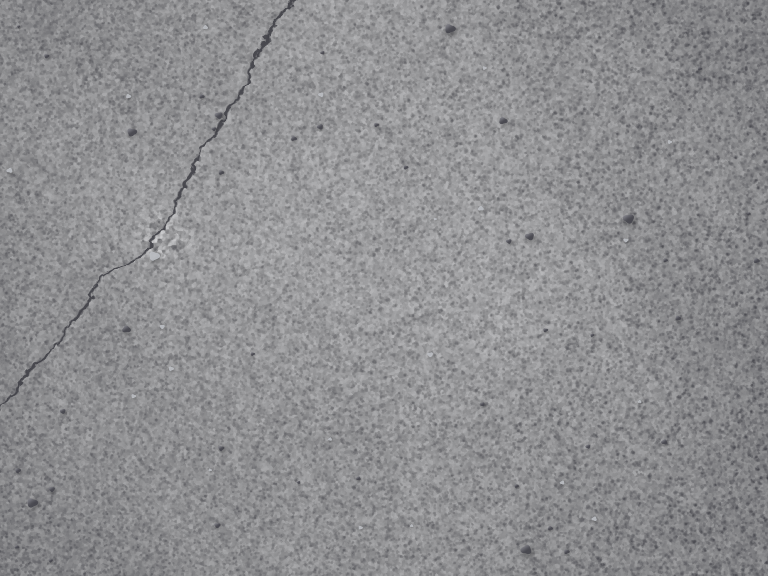
Reproduce this texture procedurally as a WebGL 1 fragment shader.

```glsl
precision highp float;
// Weathered grey concrete with fine grain, scattered pebbles and one diagonal crack.

uniform vec2 u_resolution;

#define BASE_TONE 0.612
#define FINE_SCALE 235.0
#define COARSE_SCALE 150.0
#define FINE_CONTRAST 0.115
#define COARSE_CONTRAST 0.10
#define PIT_DEPTH 0.10
#define MOTTLE 0.016
#define VIGNETTE 0.17
#define CRACK_WIDTH 0.0024
#define CRACK_TONE 0.24
#define PEBBLE_SHARE 0.2

vec3 hash3(vec2 p) {
  vec3 q = fract(p.xyx * vec3(0.1031, 0.1030, 0.0973));
  q += dot(q, q.yzx + 33.33);
  return fract((q.xxy + q.yzz) * q.zyx);
}

// Smooth cellular noise: x = blended grain value, y = mask of sparse pits.
vec2 grains(vec2 p) {
  vec2 cell = floor(p);
  float total = 0.0, weights = 0.0, pit = 0.0;
  for (int j = -1; j <= 1; j++) {
    for (int i = -1; i <= 1; i++) {
      vec2 id = cell + vec2(float(i), float(j));
      vec3 h = hash3(id + 7.0);
      vec2 d = p - id - h.xy;
      float w = exp(-8.0 * dot(d, d));
      total += w * h.z;
      weights += w;
      pit = max(pit, step(h.z, 0.13) * (1.0 - smoothstep(0.1, 0.75, length(d))));
    }
  }
  return vec2(total / max(weights, 0.0001), pit);
}

// Broad stains from layered, warped sines.
float mottle(vec2 p) {
  float sum = 0.0, amp = 1.0;
  for (int i = 0; i < 5; i++) {
    p = mat2(0.8, 0.6, -0.6, 0.8) * p * 1.9 + 1.7;
    sum += amp * sin(p.x + 1.3 * sin(p.y)) * cos(p.y * 0.9);
    amp *= 0.75;
  }
  return sum;
}

// Horizontal position of the crack: two slopes joined by a short sideways jog.
float crackPath(float y) {
  float x = 0.79 * (min(y, 0.53) - 0.285) + 0.57 * max(y - 0.53, 0.0);
  x += 0.043 * smoothstep(0.52, 0.565, y);
  x += 0.005 * sin(31.0 * y + 1.0) + 0.003 * sin(83.0 * y);
  return x + 0.0016 * sin(197.0 * y + 2.0) + 0.001 * sin(421.0 * y);
}

// Sparse rounded stones, mostly dark with a lit upper side, a few pale.
vec3 addPebbles(vec3 color, vec2 p, float scale, float radius, float pixel) {
  vec2 id = floor(p * scale);
  vec3 spot = hash3(id + scale * 3.0);
  vec3 kind = hash3(id + scale * 5.0 + 40.0);
  vec2 d = p - (id + 0.2 + 0.6 * spot.xy) / scale;
  float size = radius * (0.55 + 0.6 * kind.x);
  float angle = 6.283 * kind.y;
  float shape = length(d * vec2(1.0, 1.25)) + 0.15 * size * sin(3.0 * atan(d.y, d.x + 0.00001) + angle);
  float present = step(spot.z, PEBBLE_SHARE);
  float mask = present * (1.0 - smoothstep(size - pixel, size + pixel, shape));
  float shadow = present * (1.0 - smoothstep(0.5, 1.8, length(d + vec2(-0.3, 0.4) * size) / size));
  float pale = step(0.74, kind.z);
  float lit = smoothstep(-0.3, 1.0, dot(d, vec2(-0.5, 0.8)) / size);
  vec3 stone = mix(vec3(0.27, 0.27, 0.30) + 0.22 * lit, vec3(0.74, 0.75, 0.77), pale);
  color *= 1.0 - 0.16 * shadow;
  return mix(color, stone, 0.9 * mask);
}

void main() {
  vec2 p = gl_FragCoord.xy / u_resolution.y;
  float pixel = 0.7 / u_resolution.y;

  // Grain and pits, rougher toward the right
  vec2 fine = grains(p * FINE_SCALE);
  vec2 coarse = grains(p * COARSE_SCALE + 19.0);
  float wear = smoothstep(0.2, 1.2, p.x);
  float tone = BASE_TONE + MOTTLE * mottle(p * 2.2);
  tone += FINE_CONTRAST * (fine.x - 0.5) + COARSE_CONTRAST * (coarse.x - 0.5);
  tone -= PIT_DEPTH * (0.4 * fine.y + mix(0.35, 0.85, wear) * coarse.y);

  // Light falls off toward the corners
  vec2 fromCentre = p - vec2(0.64, 0.56);
  tone -= VIGNETTE * dot(fromCentre, fromCentre);

  // Crack with ragged width, pale chipped rim and a crumbled patch at the jog
  float side = (p.x - crackPath(p.y)) * 0.84 + 0.005 * (coarse.x - 0.5);
  float ragged = 0.45 + 0.3 * sin(57.0 * p.y) + 1.1 * fine.x;
  float width = CRACK_WIDTH * ragged * (0.75 + 0.6 * smoothstep(0.88, 0.95, p.y));
  float crack = 1.0 - smoothstep(width - pixel, width + 2.0 * pixel, abs(side));
  float rim = exp(-abs(side - 0.004) * 220.0);
  vec2 fromJog = p - vec2(0.285, 0.585);
  float crumble = exp(-dot(fromJog, fromJog) * 900.0);
  tone += 0.03 * rim + crumble * 0.3 * (coarse.x - 0.42);
  tone = mix(tone, CRACK_TONE, 0.88 * crack);

  // Cool tint, stronger in the shadows
  vec3 color = tone + vec3(0.0, 0.001, 0.009 + 0.06 * max(0.55 - tone, 0.0));
  color = addPebbles(color, p, 6.0, 0.0085, pixel);
  color = addPebbles(color, p, 15.0, 0.0045, pixel);
  gl_FragColor = vec4(clamp(color, 0.0, 1.0), 1.0);
}
```
